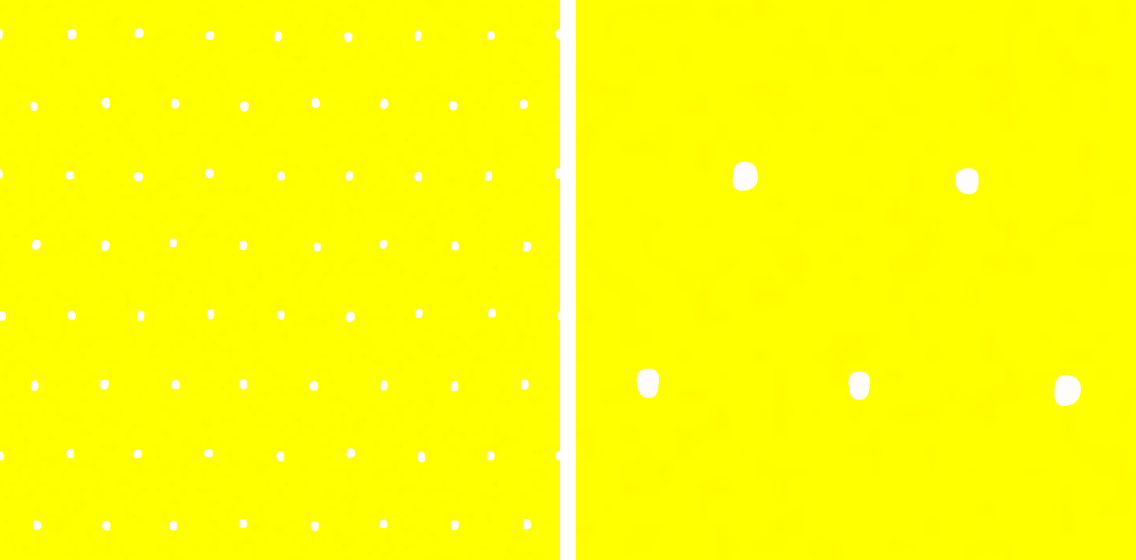
Left, the full canvas; right, a detail of the centre.
Reproduce this pattern procedurally as a Shadertoy shader.

```glsl
// Small hand-dabbed white dots in staggered rows on bright yellow.

float hash(vec2 p) {
    return fract(sin(dot(p, vec2(127.1, 311.7))) * 43758.5453);
}

float valueNoise(vec2 p) {
    vec2 i = floor(p), f = fract(p);
    f = f * f * (3.0 - 2.0 * f);
    return mix(mix(hash(i), hash(i + vec2(1, 0)), f.x),
               mix(hash(i + vec2(0, 1)), hash(i + vec2(1, 1)), f.x), f.y);
}

// Approximate signed distance to a squarish oval with an uneven rim.
float dabDistance(vec2 p, vec2 radii, float seed) {
    vec2 q = abs(p / radii);
    float angle = atan(p.y, p.x);
    float rim = 1.0 + 0.04 * sin(2.0 * angle + 6.28 * seed)
                    + 0.04 * sin(3.0 * angle + 17.0 * seed);
    float r = pow(pow(q.x, 2.5) + pow(q.y, 2.5), 0.4);
    return (r - rim) * radii.x;
}

void mainImage(out vec4 fragColor, in vec2 fragCoord) {
    // Eight rows and columns, odd rows shifted by half a cell
    vec2 p = fragCoord / iResolution.y * 8.0;
    float pixel = 8.0 / iResolution.y;
    vec2 grid = p;
    grid.x += 0.5 * mod(floor(p.y), 2.0);
    vec2 cell = mod(floor(grid), 8.0);

    // Each dot varies a little in place and size
    vec2 jitter = vec2(hash(cell + 3.1), hash(cell + 8.7)) - 0.5;
    vec2 growth = vec2(hash(cell + 15.3), hash(cell + 22.9)) - 0.5;
    vec2 radii = vec2(0.058, 0.069) + 0.012 * growth;
    vec2 local = fract(grid) - 0.5 - 0.06 * jitter;
    float dist = dabDistance(local, radii, hash(cell + 31.4));
    float dot01 = 1.0 - smoothstep(-0.6 * pixel, 0.6 * pixel, dist);

    // Barely visible mottling of the ground
    float mottle = smoothstep(0.55, 1.0, valueNoise(p * 11.0));
    vec3 ground = vec3(1.0, 1.0 - 0.012 * mottle, 0.0);

    fragColor = vec4(mix(ground, vec3(1.0, 0.99, 0.99), dot01), 1.0);
}
```
